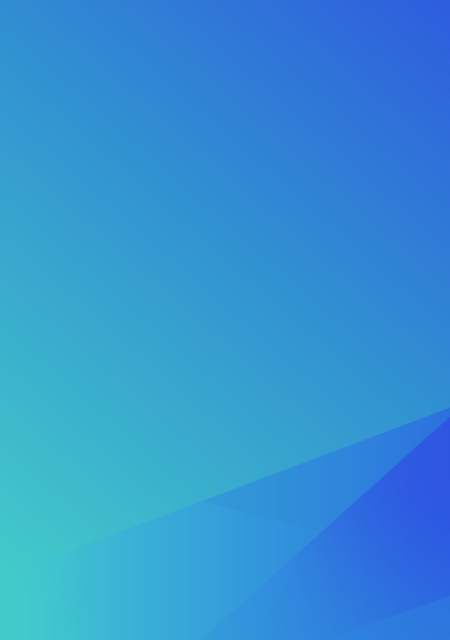
A Shadertoy shader for this background:

```glsl
// Diagonal blue to teal gradient with translucent folded facets in the lower right.
#define ASPECT 0.703125
#define SKY_BLUE vec3(0.18, 0.36, 0.87)
#define SKY_MID vec3(0.192, 0.565, 0.82)
#define SKY_TEAL vec3(0.26, 0.79, 0.79)
#define SKY_SLOPE 0.88
#define PANEL_TEAL vec3(0.26, 0.80, 0.81)
#define PANEL_MID vec3(0.20, 0.60, 0.86)
#define PANEL_BLUE vec3(0.17, 0.44, 0.87)
#define DEEP_BLUE vec3(0.18, 0.32, 0.89)
#define FOLD_TINT vec3(0.17, 0.50, 0.79)
#define CORNER_TINT vec3(0.18, 0.53, 0.87)

// Smooth coverage of the half plane below the line from left point a to right point b.
float below(vec2 p, vec2 a, vec2 b) {
    vec2 along = normalize(b - a);
    float dist = dot(p - a, vec2(along.y, -along.x));
    float soft = 1.0 / iResolution.y;
    return smoothstep(-soft, soft, dist);
}

// Gradient through three colours, the middle one lying at the given stop.
vec3 threeStops(vec3 first, vec3 middle, vec3 last, float stop, float t) {
    vec3 start = mix(first, middle, clamp(t / stop, 0.0, 1.0));
    return mix(start, last, clamp((t - stop) / (1.0 - stop), 0.0, 1.0));
}

void mainImage(out vec4 fragColor, in vec2 fragCoord) {
    // Height runs from 0 to 1, width from 0 to ASPECT.
    vec2 uv = fragCoord / iResolution.xy;
    vec2 p = uv * vec2(ASPECT, 1.0);

    // Diagonal background
    float slant = (SKY_SLOPE * p.x + p.y - 0.115) / 1.504;
    vec3 color = threeStops(SKY_TEAL, SKY_MID, SKY_BLUE, 0.56, slant);

    // Large panel, fading in from the left
    vec3 panel = threeStops(PANEL_TEAL, PANEL_MID, PANEL_BLUE, 0.55, uv.x);

    // Slightly darker wedge above the faint fold
    float fold = 1.0 - below(p, vec2(0.3125, 0.2174), vec2(0.501, 0.1667));
    panel = mix(panel, FOLD_TINT, 0.2 * fold * (1.0 - smoothstep(0.55, 0.9, uv.x)));

    // Deep facet, strongest near the upper right
    float facet = below(p, vec2(0.391, 0.069), vec2(0.703, 0.349));
    float depth = smoothstep(0.5, 1.02, uv.x) * smoothstep(-0.06, 0.26, p.y);
    panel = mix(panel, DEEP_BLUE, facet * (0.08 + 0.8 * depth));

    // Lighter corner sliver
    float corner = below(p, vec2(0.521, 0.004), vec2(0.703, 0.069));
    panel = mix(panel, CORNER_TINT, 0.4 * corner);

    float cover = below(p, vec2(0.078, 0.1276), vec2(0.703, 0.363));
    color = mix(color, panel, cover * smoothstep(-0.05, 0.25, uv.x));

    fragColor = vec4(color, 1.0);
}
```
